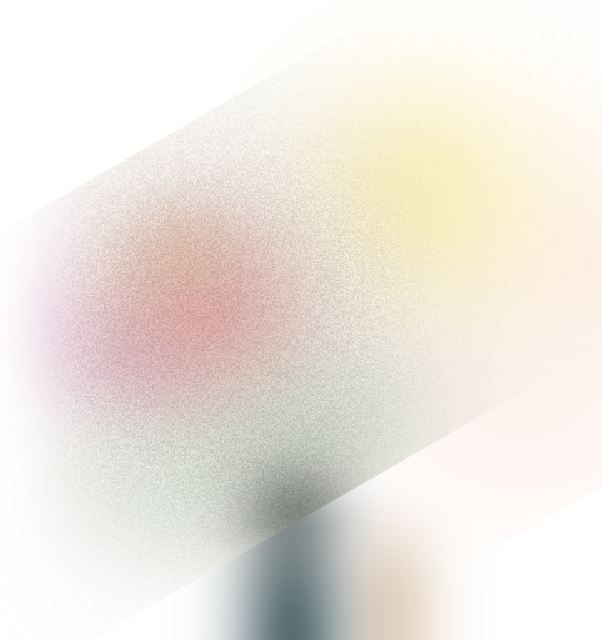
This background is drawn by a Shadertoy shader. Its source:

```glsl
// Soft pastel glows on white, a grainy slanted band and a blurred dark column below it.

const vec3 PAPER = vec3(1.0, 1.0, 0.998);
const vec2 SLANT_NORMAL = vec2(-0.5, 0.866);
const float BAND_LOW = -0.072;
const float BAND_HIGH = 0.552;
const float WASH_LOW = -0.263;
const float GRAIN_CELLS = 512.0;

float hash(vec2 cell) {
    vec3 q = fract(cell.xyx * vec3(0.1031, 0.103, 0.0973));
    q += dot(q, q.yzx + 33.33);
    return fract((q.x + q.y) * q.z);
}

// Elliptical falloff: 1 at the centre, 1/e at the radii
float glow(vec2 p, vec2 centre, vec2 radii) {
    vec2 q = (p - centre) / radii;
    return exp(-dot(q, q));
}

// Anti-aliased step along the slant
float edge(float height, float level, float soft) {
    return smoothstep(-soft, soft, height - level);
}

// Warm light on the right
vec3 warmWash(vec3 base, vec2 p, float clip) {
    vec3 c = mix(base, vec3(0.99, 0.935, 0.89), 0.9 * clip * glow(p, vec2(0.90, 0.57), vec2(0.25, 0.24)));
    c = mix(c, vec3(0.99, 0.95, 0.935), 0.8 * clip * glow(p, vec2(0.80, 0.36), vec2(0.23, 0.17)));
    return mix(c, vec3(0.985, 0.945, 0.74), glow(p, vec2(0.65, 0.69), vec2(0.18, 0.18)));
}

// Blurred column and its peach neighbour, fading upwards
vec3 column(vec3 base, vec2 p) {
    float peach = glow(vec2(p.x, 0.0), vec2(0.61, 0.0), vec2(0.08, 1.0));
    vec3 c = mix(base, vec3(0.90, 0.83, 0.76), peach * smoothstep(0.26, 0.05, p.y));
    float dark = glow(vec2(p.x, 0.0), vec2(0.456, 0.0), vec2(0.088, 1.0));
    vec3 slate = mix(vec3(0.34, 0.43, 0.45), vec3(0.50, 0.54, 0.54), smoothstep(0.0, 0.17, p.y));
    return mix(c, slate, dark * smoothstep(0.30, 0.17, p.y));
}

// Grey, green, rose and charcoal tints inside the band
vec3 bandTints(vec3 base, vec2 p, float shade) {
    vec3 c = mix(base, vec3(0.84, 0.81, 0.78), 0.9 * shade);
    c = mix(c, vec3(0.84, 0.88, 0.84), 0.65 * glow(p, vec2(0.27, 0.25), vec2(0.16, 0.13)));
    c = mix(c, vec3(0.79, 0.82, 0.76), 0.85 * glow(p, vec2(0.46, 0.335), vec2(0.20, 0.13)));
    c = mix(c, vec3(0.95, 0.86, 0.94), 0.5 * glow(p, vec2(0.09, 0.50), vec2(0.06, 0.13)));
    c = mix(c, vec3(0.82, 0.66, 0.74), 0.6 * glow(p, vec2(0.21, 0.45), vec2(0.11, 0.10)));
    c = mix(c, vec3(0.85, 0.64, 0.63), 0.88 * glow(p, vec2(0.315, 0.52), vec2(0.14, 0.13)));
    c = mix(c, vec3(0.84, 0.72, 0.62), 0.5 * glow(p, vec2(0.28, 0.60), vec2(0.09, 0.08)));
    return mix(c, vec3(0.47, 0.49, 0.47), 0.9 * glow(p, vec2(0.462, 0.195), vec2(0.09, 0.085)));
}

void mainImage(out vec4 fragColor, in vec2 fragCoord) {
    vec2 p = fragCoord / iResolution.y;
    float soft = 1.0 / iResolution.y;
    float height = dot(p, SLANT_NORMAL);

    // Layers outside the band
    vec3 washed = warmWash(PAPER, p, edge(height, WASH_LOW, soft));
    vec3 below = column(washed, p);

    // Band between the two slanted edges
    float shade = glow(p, vec2(0.35, 0.48), vec2(0.27, 0.29)) * smoothstep(0.0, 0.14, p.x);
    vec3 band = bandTints(washed, p, shade);
    float grainAmount = 0.015 + 0.09 * smoothstep(0.05, 0.6, shade);
    band += grainAmount * (hash(floor(p * GRAIN_CELLS)) - 0.5);

    vec3 color = mix(below, band, edge(height, BAND_LOW, soft));
    color = mix(color, washed, edge(height, BAND_HIGH, soft));
    fragColor = vec4(clamp(color, 0.0, 1.0), 1.0);
}
```
